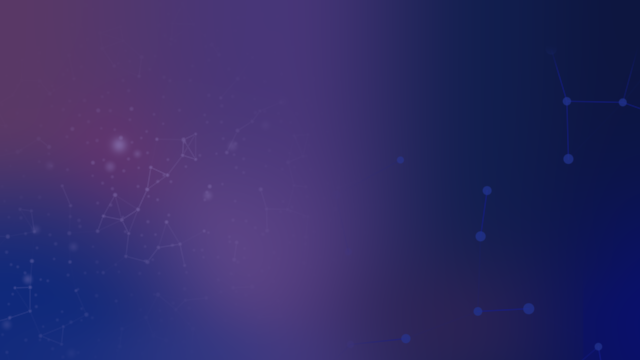
A Shadertoy shader for this background:

```glsl
float hash(vec2 p) {
    return fract(sin(dot(p, vec2(127.1, 311.7))) * 43758.5453);
}

float glow(vec2 p, vec2 center, vec2 size) {
    vec2 d = (p - center) / size;
    return exp(-dot(d, d));
}

float segmentDistance(vec2 p, vec2 a, vec2 b) {
    vec2 ab = b - a;
    return length(p - a - ab * clamp(dot(p - a, ab) / dot(ab, ab), 0.0, 1.0));
}

// Jittered grid of nodes: x holds the dots, y the links between near nodes
vec2 network(vec2 p, float cell, float radius, float blur, float density, float seed) {
    vec2 q = p / cell, home = floor(q);
    vec2 nodes[9];
    float present[9];
    float dots = 0.0, links = 0.0, pixel = 1.0 / iResolution.y;

    for (int i = 0; i < 9; i++) {
        vec2 id = home + vec2(i % 3, i / 3) - 1.0;
        vec2 jitter = vec2(hash(id + seed), hash(id + seed + 37.3));
        nodes[i] = id + 0.1 + 0.8 * jitter;
        present[i] = step(hash(id + seed + 71.9), density);
        float size = radius * (0.75 + 0.5 * hash(id + seed + 11.7));
        float d = length(q - nodes[i]) * cell - size;
        dots = max(dots, present[i] * (1.0 - smoothstep(-pixel - blur, pixel + blur, d)));
    }
    for (int i = 0; i < 8; i++) {
        for (int j = i + 1; j < 9; j++) {
            float span = length(nodes[i] - nodes[j]);
            float d = segmentDistance(q, nodes[i], nodes[j]) * cell;
            float line = 1.0 - smoothstep(0.0006, 0.0012 + pixel, d);
            float near = 1.0 - smoothstep(0.75, 1.15, span);
            links = max(links, line * near * present[i] * present[j]);
        }
    }
    return vec2(dots, links);
}

vec3 background(vec2 p) {
    // Horizontal sweep from plum through violet to navy
    vec3 col = mix(vec3(0.35, 0.22, 0.40), vec3(0.28, 0.21, 0.47), smoothstep(0.0, 0.75, p.x));
    col = mix(col, vec3(0.07, 0.12, 0.31), smoothstep(0.78, 1.38, p.x));
    col = mix(col, vec3(0.05, 0.085, 0.25), smoothstep(1.3, 1.75, p.x));

    // Lilac, magenta and dusky glows
    col = mix(col, vec3(0.38, 0.28, 0.54), 0.8 * glow(p, vec2(0.62, 0.28), vec2(0.3, 0.28)));
    col = mix(col, vec3(0.42, 0.19, 0.43), 0.5 * glow(p, vec2(0.31, 0.54), vec2(0.17, 0.2)));
    col = mix(col, vec3(0.20, 0.14, 0.33), 0.7 * glow(p, vec2(1.28, 0.1), vec2(0.32, 0.2)));

    // Blue corners and lower edge
    float corner = 1.0 - smoothstep(0.18, 0.68, length(p * vec2(0.85, 1.0)));
    col = mix(col, vec3(0.06, 0.16, 0.48), corner);
    col = mix(col, vec3(0.17, 0.22, 0.53), 0.55 * glow(p, vec2(0.5, 0.0), vec2(0.4, 0.12)));
    col = mix(col, vec3(0.035, 0.06, 0.44), 0.9 * glow(p, vec2(1.85, 0.1), vec2(0.32, 0.38)));

    // Faint upright panel edge
    float panel = smoothstep(1.617, 1.623, p.x) * (1.0 - smoothstep(0.1, 0.28, p.y));
    return mix(col, vec3(0.035, 0.06, 0.42), 0.4 * panel);
}

void mainImage(out vec4 fragColor, in vec2 fragCoord) {
    vec2 p = fragCoord / iResolution.y;
    vec3 col = background(p);

    // Fine pale mesh on the left
    float cloud = max(glow(p, vec2(0.43, 0.49), vec2(0.28, 0.25)),
                      0.8 * glow(p, vec2(0.08, 0.22), vec2(0.22, 0.2)));
    vec3 pale = vec3(0.56, 0.50, 0.74);
    vec2 mesh = network(p, 0.075, 0.0045, 0.001, 0.8, 3.0);
    vec2 dust = network(p, 0.042, 0.0035, 0.001, 0.6, 19.0);
    col = mix(col, pale, cloud * max(0.45 * mesh.x, 0.2 * mesh.y));
    col = mix(col, pale, 0.25 * cloud * dust.x);

    // Soft bright orbs
    float orbs = network(p, 0.17, 0.009, 0.008, 0.55, 8.0).x;
    col = mix(col, pale, 0.4 * cloud * orbs);
    col = mix(col, pale, 0.6 * glow(p, vec2(0.331, 0.597), vec2(0.02)));

    // Large blue network on the right
    float side = smoothstep(0.9, 1.2, p.x);
    float below = 1.0 - smoothstep(0.78, 0.88, p.y);
    vec2 web = network(p, 0.2, 0.0125, 0.0, 0.75, 5.0) * below;
    vec3 nodeColor = mix(vec3(0.27, 0.22, 0.55), vec3(0.13, 0.20, 0.56), side);
    col = mix(col, vec3(0.08, 0.11, 0.56), 0.5 * side * web.y);
    col = mix(col, nodeColor, 0.75 * smoothstep(0.88, 1.15, p.x) * web.x);

    fragColor = vec4(col, 1.0);
}
```
